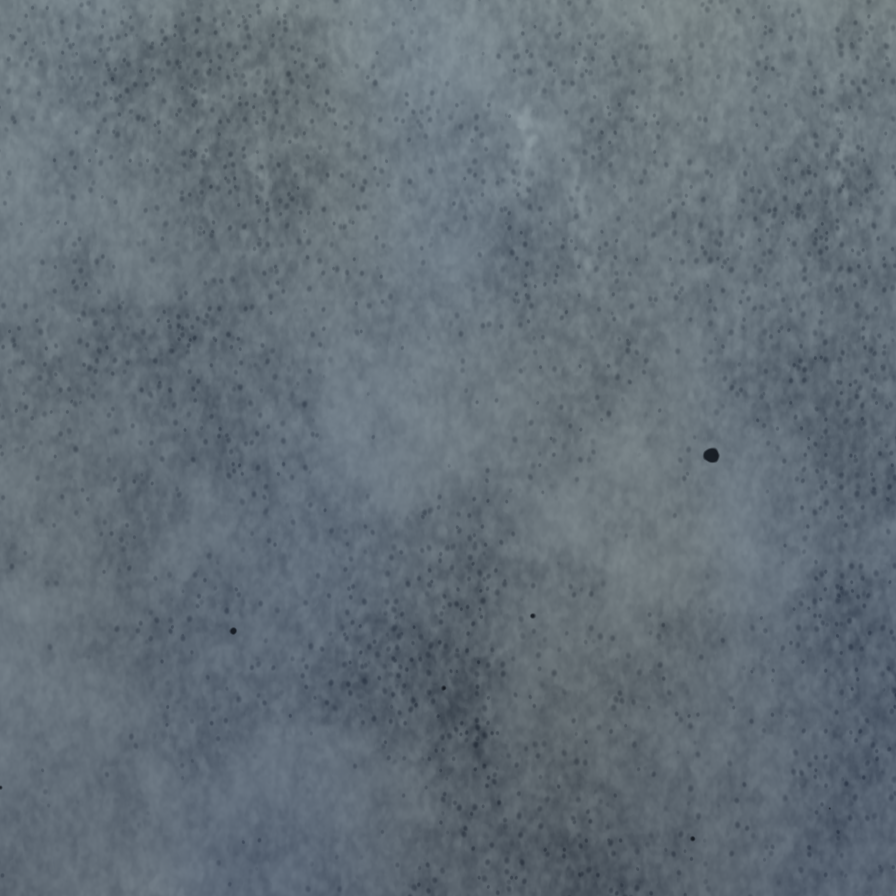
A WebGL 2 fragment shader for this texture:

```glsl
#version 300 es
precision highp float;
// Weathered blue-grey concrete: a vertical light falloff carries cloudy stains,
// fine upright grain, dark flecks, pale drips and a few drilled holes.
// All noise is cellular: jittered points blended softly or measured by distance.

uniform vec2 u_resolution;
out vec4 fragColor;

const vec3 LOW_COLOR = vec3(0.338, 0.382, 0.432);
const vec3 HIGH_COLOR = vec3(0.438, 0.486, 0.508);
const vec3 HOLE_COLOR = vec3(0.07, 0.09, 0.12);
const vec3 SHADE_TINT = vec3(1.0, 1.02, 0.95);
const vec3 COOL_TINT = vec3(-0.008, -0.002, 0.014);
const float STAIN_DEPTH = 0.058;
const float GRAIN_DEPTH = 0.044;
const float FLECK_DEPTH = 0.085;
const float DRIP_LIGHT = 0.06;
const vec2 FLECK_CELLS = vec2(125.0, 100.0);
const int STAIN_LAYERS = 4;
const int DRIP_COUNT = 5;
const int SPECK_COUNT = 6;
const vec2 HOLE_CENTER = vec2(0.794, 0.492);
const float HOLE_RADIUS = 0.0085;

vec3 hash3(vec2 p) {
    vec3 q = fract(vec3(p.xyx) * vec3(0.1031, 0.1030, 0.0973));
    q += dot(q, q.yxz + 33.33);
    return fract((q.xxy + q.yzz) * q.zyx);
}

// Blended values of nearby jittered points, normalised to even contrast.
float softCells(vec2 p) {
    vec2 cell = floor(p);
    float total = 0.0;
    float power = 0.02;
    for (int y = -1; y <= 1; y++) {
        for (int x = -1; x <= 1; x++) {
            vec2 id = cell + vec2(x, y);
            vec3 h = hash3(id);
            vec2 d = id + 0.15 + 0.7 * h.xy - p;
            float w = max(0.0, 1.0 - dot(d, d) / 1.3);
            w *= w;
            total += w * (2.0 * h.z - 1.0);
            power += w * w;
        }
    }
    return total * inversesqrt(power);
}

// Small sparse spots; density is the share of cells that hold one.
float flecks(vec2 p, float density) {
    vec2 cell = floor(p);
    float cover = 0.0;
    for (int y = -1; y <= 1; y++) {
        for (int x = -1; x <= 1; x++) {
            vec2 id = cell + vec2(x, y);
            vec3 h = hash3(id + 57.0);
            vec2 d = id + h.xy - p;
            d.x += 0.3 * d.y * (h.x - 0.5);
            float size = 0.3 + 0.3 * h.y;
            float spot = 1.0 - smoothstep(0.1, size, length(d));
            cover = max(cover, spot * smoothstep(0.0, 0.12, density - h.z));
        }
    }
    return cover;
}

float stains(vec2 p) {
    float sum = 0.0;
    float weight = 0.5;
    vec2 scale = vec2(4.0, 3.3);
    for (int i = 0; i < STAIN_LAYERS; i++) {
        sum += weight * softCells(p * scale + 17.3 * float(i + 1));
        weight *= 0.8;
        scale *= 2.25;
    }
    return sum;
}

// Thin pale runs, broken along their length, in the upper half.
float drips(vec2 p, float breakup) {
    float sum = 0.0;
    for (int i = 0; i < DRIP_COUNT; i++) {
        vec3 h = hash3(vec2(i, 8.0));
        vec2 center = vec2(fract(0.23 + 0.355 * float(i)), 0.7 + 0.2 * h.y);
        vec2 d = p - center;
        d.x += 0.08 * d.y + 0.003 * sin(70.0 * d.y + 6.0 * h.x);
        d /= vec2(0.008 + 0.006 * h.z, 0.07);
        sum += exp(-dot(d, d)) * (0.6 + 0.5 * h.x);
    }
    return sum * clamp(0.7 + 0.6 * breakup, 0.0, 1.3);
}

float holes(vec2 p, float wobble) {
    float edge = 0.0016;
    float d = length(p - HOLE_CENTER) - HOLE_RADIUS;
    for (int i = 0; i < SPECK_COUNT; i++) {
        vec3 h = hash3(vec2(i, 31.0));
        vec2 center = vec2(h.x, 0.5 * h.y);
        d = min(d, length(p - center) - 0.001 - 0.003 * h.z * h.z);
    }
    return 1.0 - smoothstep(-edge, edge, d + 0.0012 * wobble);
}

void main() {
    vec2 p = gl_FragCoord.xy / u_resolution;
    float stain = stains(p);
    float coarse = softCells(p * vec2(150.0, 105.0) + 5.0);
    float fine = softCells(p * vec2(270.0, 200.0) + 91.0);
    float cool = softCells(p * vec2(5.0, 3.0) + 40.0);

    // Rough areas are the stained ones and the upper part of the wall.
    float rough = clamp(0.5 - 0.6 * stain + 0.3 * p.y, 0.15, 1.2);
    vec2 leftBand = (p - vec2(0.2, 0.5)) / vec2(0.18, 0.34);

    float shade = STAIN_DEPTH * stain - 0.022 * exp(-dot(leftBand, leftBand));
    shade += GRAIN_DEPTH * (0.6 * coarse + 0.4 * fine) * (0.5 + 0.7 * rough);
    shade -= FLECK_DEPTH * flecks(p * FLECK_CELLS, 0.32 * rough);
    shade += DRIP_LIGHT * drips(p, coarse);

    vec3 color = mix(LOW_COLOR, HIGH_COLOR, p.y) + 0.006;
    color += shade * SHADE_TINT + cool * COOL_TINT;
    color = mix(color, HOLE_COLOR, 0.92 * holes(p, coarse));
    fragColor = vec4(color, 1.0);
}
```
